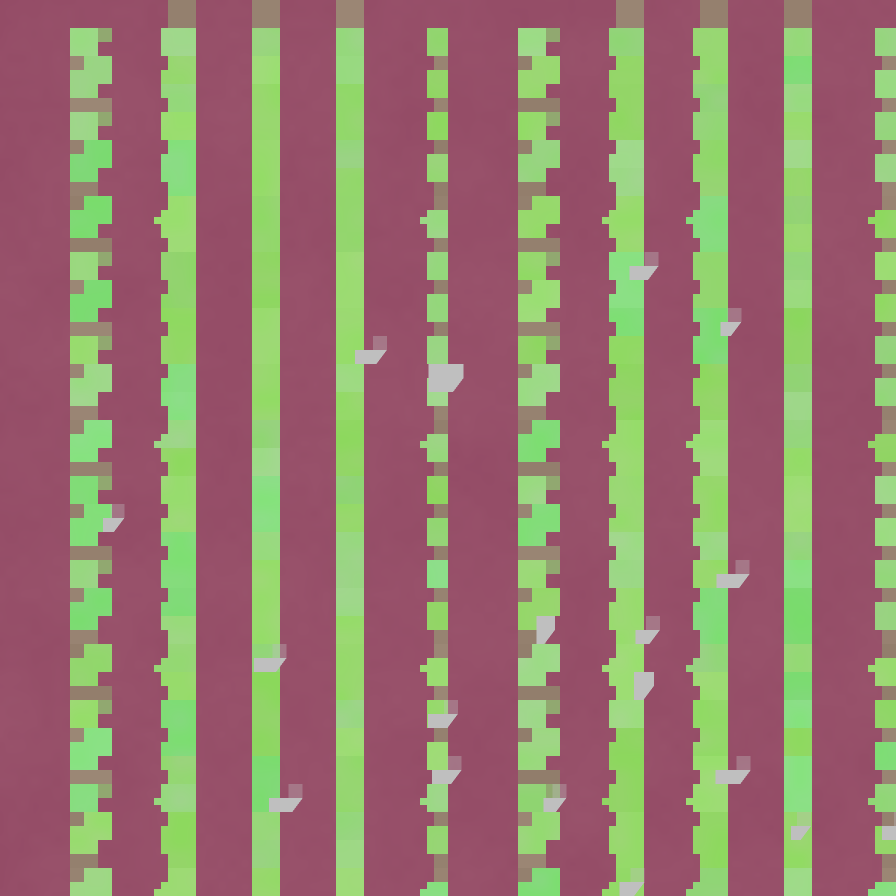
A WebGL 2 fragment shader for this pattern:

```glsl
#version 300 es
precision highp float;
// Ten vertical green block stripes, some notched or toothed, on mottled plum with grey chips.
uniform vec2 u_resolution;
out vec4 fragColor;

const float GRID = 128.0;        // cells across the canvas
const float HALF_GRID = 64.0;    // cells per group of five stripes
const float STRIPE_STEP = 12.0;  // cells between stripes in a group
const float ROW_PERIOD = 32.0;   // cells per vertical repeat
const float TOP_MARGIN = 4.0;

const vec3 PLUM = vec3(0.59, 0.31, 0.41);
const vec3 MINT = vec3(0.60, 0.84, 0.51);
const vec3 LIME = vec3(0.59, 0.85, 0.42);
const vec3 EMERALD = vec3(0.51, 0.87, 0.49);
const vec3 OLIVE = vec3(0.59, 0.51, 0.44);
const vec3 SAGE = vec3(0.57, 0.66, 0.44);
const vec3 CHIP = vec3(0.75, 0.75, 0.75);

// Materials of a stripe cell
const int NONE = 0;
const int DULL = 1;
const int PALE = 2;
const int GREEN = 3;

float hash(vec2 p) {
    return fract(sin(dot(p, vec2(127.1, 311.7))) * 43758.5453);
}

float noise(vec2 p) {
    vec2 i = floor(p), f = fract(p);
    f = f * f * (3.0 - 2.0 * f);
    return mix(mix(hash(i), hash(i + vec2(1, 0)), f.x),
               mix(hash(i + vec2(0, 1)), hash(i + vec2(1, 1)), f.x), f.y);
}

// Position within a link: two links of six units, then a short one of four
float linkPhase(float unit) {
    return unit < 12.0 ? mod(unit, 6.0) : unit - 10.0;
}

// Three columns of two cells with notches on the right
int hookedCell(float column, float phase, float unit) {
    if (column < 0.0 || column > 2.0) return NONE;
    if (column < 1.0) return mod(phase, 3.0) < 1.5 ? GREEN : DULL;
    if (column < 2.0) return phase < 4.5 ? GREEN : DULL;
    if (phase == 2.0 || phase == 3.0) return GREEN;
    if (phase == 0.0) return PALE;
    return phase == 5.0 && unit != 11.0 ? DULL : NONE;
}

// Body from first to cell 7, with a tooth and a spike on its left
int toothedCell(float cell, float first, bool solid, bool filled, bool spike) {
    if (cell > 7.0) return NONE;
    if (cell >= first) return solid || filled ? GREEN : DULL;
    if (cell == first - 1.0) return filled ? GREEN : NONE;
    return cell == first - 2.0 && spike ? GREEN : NONE;
}

vec3 greenTone(vec2 id, vec2 p) {
    vec3 tone = mix(MINT, LIME, smoothstep(0.3, 0.7, hash(id)));
    tone = mix(tone, EMERALD, 0.9 * step(0.82, hash(id + 17.3)));
    float shade = hash(id + 5.7) - 0.5;
    float drift = noise(p * 0.35) - 0.5;
    return tone + vec3(0.06, 0.03, 0.08) * shade + vec3(-0.04, 0.02, -0.06) * drift;
}

vec3 plumTone(vec2 p) {
    float mottle = noise(p * 0.12) + 0.5 * noise(p * 0.6) - 0.75;
    return PLUM + vec3(0.015, 0.02, 0.015) * mottle;
}

// Rare grey chip with a slanted end and a dull square above it
vec3 addChip(vec3 base, vec2 q, float stripe) {
    vec2 id = vec2(stripe, floor(q.y / 4.0));
    if (hash(id + 41.9) > 0.032) return base;
    float down = mod(q.y, 4.0);
    float left = 4.0 + 3.0 * hash(id + 3.1);
    float right = left + 2.5 + 2.7 * hash(id + 8.6);
    float top = hash(id + 2.4) > 0.8 ? 0.0 : 2.0;
    float slant = 0.75 * max(down - 2.0, 0.0);
    if (down >= top && q.x > left && q.x < right - slant) return CHIP;
    bool square = down < 2.0 && q.x > right - 2.0 && q.x < right;
    return square ? mix(base, CHIP, 0.35) : base;
}

vec3 pattern(vec2 p) {
    // Stripe-local coordinates: right edge of every stripe at 8
    float group = floor((p.x - 8.0) / HALF_GRID);
    float h = mod(p.x - 8.0, HALF_GRID);
    float kind = min(floor(h / STRIPE_STEP), 4.0);
    float stripe = group * 5.0 + kind;
    vec2 q = vec2(h - kind * STRIPE_STEP, p.y);
    float cell = floor(q.x);

    float y = p.y - TOP_MARGIN;
    float period = floor(y / ROW_PERIOD);
    float row = floor(mod(y, ROW_PERIOD));
    float unit = floor(row / 2.0);
    float phase = linkPhase(unit);
    bool filled = mod(phase, 3.0) < 1.5;
    bool spike = row == 27.0 || (row == 14.0 && period == 3.0);
    bool linked = kind == 0.0 || kind == 4.0;
    bool plain = kind == 3.0 || (kind == 2.0 && group < 0.5);

    int material = NONE;
    if (y < 0.0) material = !linked && cell > 3.0 && cell < 8.0 ? DULL : NONE;
    else if (kind == 0.0) material = hookedCell(floor(cell / 2.0) - 1.0, phase, unit);
    else if (kind == 4.0) material = toothedCell(cell, 6.0, false, filled, spike);
    else material = toothedCell(cell, 4.0, true, filled && !plain, spike && !plain);

    // Colour blocks follow the links, or merge in pairs on solid stripes
    float link = period * 6.0 + floor(unit / 6.0) * 2.0 + step(2.0, phase);
    float pairStart = floor(y / 8.0) * 2.0;
    float block = hash(vec2(stripe, pairStart)) > 0.5 ? pairStart : floor(y / 4.0);
    vec2 id = vec2(stripe, linked ? link : block);

    vec3 color = plumTone(p);
    if (material == DULL) color = OLIVE + 0.04 * (hash(id + 9.2) - 0.5);
    if (material == PALE) color = SAGE;
    if (material == GREEN) color = greenTone(id, p);
    return addChip(color, q, stripe);
}

void main() {
    // Average four samples for smooth edges
    vec3 sum = vec3(0.0);
    for (int i = 0; i < 4; i++) {
        vec2 offset = vec2(i % 2, i / 2) * 0.5 - 0.25;
        vec2 uv = (gl_FragCoord.xy + offset) / u_resolution;
        sum += pattern(vec2(uv.x, 1.0 - uv.y) * GRID);
    }
    fragColor = vec4(sum / 4.0, 1.0);
}
```
